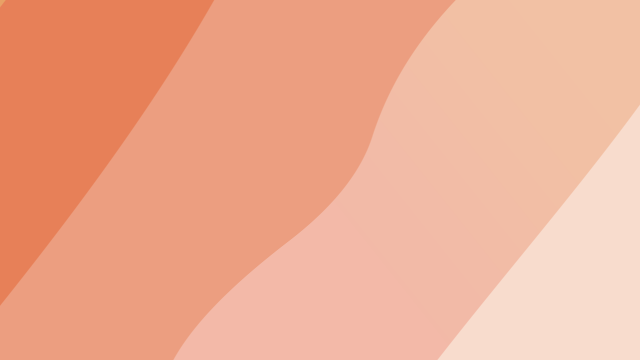
This background is drawn by a Shadertoy shader. Its source:

```glsl
const vec3 TAN_CORNER = vec3(0.910, 0.630, 0.400);
const vec3 TERRACOTTA = vec3(0.906, 0.502, 0.345);
const vec3 SALMON     = vec3(0.925, 0.620, 0.500);
const vec3 ROSE       = vec3(0.951, 0.727, 0.657);
const vec3 APRICOT    = vec3(0.949, 0.755, 0.643);
const vec3 CREAM      = vec3(0.972, 0.863, 0.804);

const vec2 WARM_DIRECTION = vec2(0.78, 0.62);
const vec2 WARM_RANGE     = vec2(0.95, 1.75);
const vec2 BEND_HEIGHTS   = vec2(0.33, 0.62);
const float EDGE_SOFTNESS = 0.7;

// Cubic from x.x to x.y over the height span, with the given end slopes
float curve(float y, vec2 span, vec2 x, vec2 slope) {
    float len = span.y - span.x;
    float t = (y - span.x) / len;
    float s = 1.0 - t;
    return x.x * s * s * (1.0 + 2.0 * t) + x.y * t * t * (3.0 - 2.0 * t)
         + len * t * s * (slope.x * s - slope.y * t);
}

// Winding edge built from three smoothly joined cubics
float windingEdge(float y) {
    if (y < BEND_HEIGHTS.x)
        return curve(y, vec2(0.0, BEND_HEIGHTS.x), vec2(0.4815, 0.802), vec2(0.55, 1.30));
    if (y < BEND_HEIGHTS.y)
        return curve(y, BEND_HEIGHTS, vec2(0.802, 1.034), vec2(1.30, 0.32));
    return curve(y, vec2(BEND_HEIGHTS.y, 1.0), vec2(1.034, 1.266), vec2(0.32, 0.95));
}

// Smooth coverage of the area to the right of an edge
float rightOf(float x, float edge) {
    float w = EDGE_SOFTNESS * 1.3 / iResolution.y;
    return smoothstep(-w, w, x - edge);
}

void mainImage(out vec4 fragColor, in vec2 fragCoord) {
    vec2 p = fragCoord / iResolution.y;
    vec2 fullHeight = vec2(0.0, 1.0);

    // Band edges, left to right
    float cornerEdge = 0.016 - 0.78 * (1.0 - p.y);
    float leftEdge   = curve(p.y, fullHeight, vec2(-0.122, 0.595), vec2(0.82, 0.57));
    float middleEdge = windingEdge(p.y);
    float rightEdge  = curve(p.y, fullHeight, vec2(1.215, 1.970), vec2(0.78, 0.58));

    // Diagonal warming of the light band
    float warmth = smoothstep(WARM_RANGE.x, WARM_RANGE.y, dot(p, WARM_DIRECTION));
    vec3 lightBand = mix(ROSE, APRICOT, warmth);

    // Layer the bands
    vec3 color = mix(TAN_CORNER, TERRACOTTA, rightOf(p.x, cornerEdge));
    color = mix(color, SALMON, rightOf(p.x, leftEdge));
    color = mix(color, lightBand, rightOf(p.x, middleEdge));
    color = mix(color, CREAM, rightOf(p.x, rightEdge));

    fragColor = vec4(color, 1.0);
}
```
